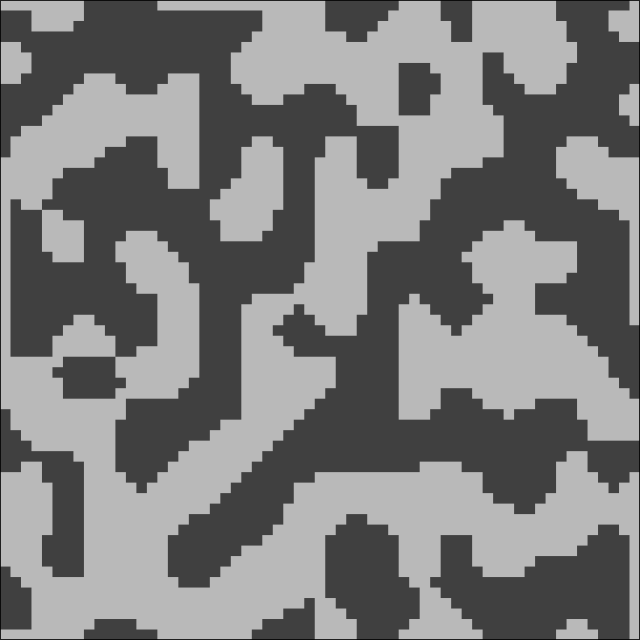
A WebGL 2 fragment shader for this pattern:

```glsl
#version 300 es
precision highp float;
// Two-tone blocky camouflage: thresholded gradient noise on a coarse square grid.

uniform vec2 u_resolution;
out vec4 outColor;

const float GRID_CELLS = 61.0;      // blocks across the canvas
const float CELLS_PER_KNOT = 7.5;   // blocks between noise lattice points
const float THRESHOLD = -0.008;     // noise above this is light
const float FRAME_WIDTH = 0.0013;   // thin outline, fraction of the canvas
const uint SEED = 37u;
const vec3 LIGHT_GREY = vec3(0.727);
const vec3 DARK_GREY = vec3(0.25);
const vec3 FRAME_COLOR = vec3(0.0);

uint hash(ivec2 p) {
    uint h = uint(p.x) * 0x9E3779B1u ^ (uint(p.y) + SEED) * 0x85EBCA77u;
    h = (h ^ (h >> 15)) * 0x2C1B3C6Du;
    h = (h ^ (h >> 12)) * 0x297A2D39u;
    return h ^ (h >> 15);
}

// Cube-edge gradients seen from above: one third diagonal, two thirds axial.
vec2 gradientAt(ivec2 knot) {
    uint h = hash(knot);
    uint kind = (h >> 8) % 3u;
    vec2 signs = vec2((h & 1u) == 0u ? 1.0 : -1.0, (h & 2u) == 0u ? 1.0 : -1.0);
    vec2 axes = kind == 0u ? vec2(1.0) : kind == 1u ? vec2(1.0, 0.0) : vec2(0.0, 1.0);
    return signs * axes;
}

float gradientNoise(vec2 p) {
    vec2 base = floor(p);
    vec2 f = p - base;
    ivec2 k = ivec2(base);
    vec2 fade = f * f * f * (f * (f * 6.0 - 15.0) + 10.0);
    float a = dot(gradientAt(k), f);
    float b = dot(gradientAt(k + ivec2(1, 0)), f - vec2(1.0, 0.0));
    float c = dot(gradientAt(k + ivec2(0, 1)), f - vec2(0.0, 1.0));
    float d = dot(gradientAt(k + ivec2(1, 1)), f - vec2(1.0));
    return mix(mix(a, b, fade.x), mix(c, d, fade.x), fade.y);
}

// 1 for a light block, 0 for a dark one
float blockTone(vec2 cell) {
    return step(THRESHOLD, gradientNoise(cell / CELLS_PER_KNOT));
}

void main() {
    vec2 uv = gl_FragCoord.xy / u_resolution;
    vec2 pixel = 1.0 / u_resolution;

    // Average the blocks under the pixel footprint for crisp, smoothed edges
    vec2 lowCorner = (uv - 0.5 * pixel) * GRID_CELLS;
    vec2 highCorner = (uv + 0.5 * pixel) * GRID_CELLS;
    vec2 low = floor(lowCorner);
    vec2 high = floor(highCorner);
    vec2 share = clamp((highCorner - high) / (pixel * GRID_CELLS), 0.0, 1.0);
    float bottom = mix(blockTone(low), blockTone(vec2(high.x, low.y)), share.x);
    float top = mix(blockTone(vec2(low.x, high.y)), blockTone(high), share.x);
    vec3 color = mix(DARK_GREY, LIGHT_GREY, mix(bottom, top, share.y));

    // Outline around the canvas
    vec2 edge = min(uv, 1.0 - uv);
    vec2 cover = clamp((FRAME_WIDTH - edge) / pixel + 0.5, 0.0, 1.0);
    color = mix(color, FRAME_COLOR, max(cover.x, cover.y));

    outColor = vec4(color, 1.0);
}
```
